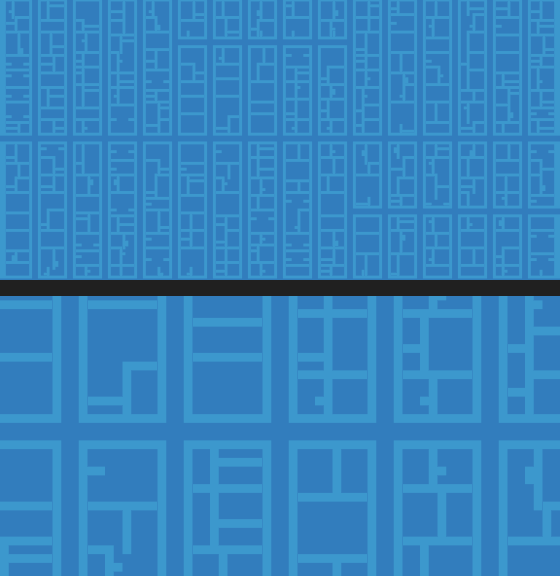
Top: the whole. Bottom: its middle third, enlarged.
A Shadertoy shader for this pattern:

```glsl
vec4 hash4(vec2 p) {
    vec4 q = fract(p.xyxy * vec4(0.1031, 0.1030, 0.0973, 0.1099));
    q += dot(q, q.wzxy + 33.33);
    return fract((q.xxyz + q.yzzw) * q.zywx);
}

// Share of a pixel of width px covered by a box
float box(vec2 p, vec2 lo, vec2 hi, float px) {
    vec2 c = clamp((min(p + px * 0.5, hi) - max(p - px * 0.5, lo)) / px, 0.0, 1.0);
    return c.x * c.y;
}

// Jittered start of a band, in cells below the panel top
float bandStart(float i, float seed) {
    return i < 0.5 ? 0.0 : floor(6.0 * i - 1.0 + 3.0 * hash4(vec2(i, seed)).w);
}

// Bars, dividers, rungs and stubs inside one panel
float partitions(vec2 p, float height, float seed, float px) {
    float ink = 0.0;
    for (float i = 0.0; i < 9.0; i++) {
        float top = bandStart(i, seed);
        float bottom = bandStart(i + 1.0, seed);
        if (top > height - 3.0) break;
        if (bottom > height - 4.0) bottom = height - 1.0;
        vec4 r = hash4(vec2(i + 31.0, seed + 7.0));
        vec4 s = hash4(vec2(i + 67.0, seed + 19.0));
        float divider = 4.0 + floor(3.0 * r.y);
        bool divided = r.x < 0.67;
        bool leftSide = r.z < 0.5;

        // Bar across the band top, sometimes only to the divider
        vec2 span = vec2(2.0, 10.0);
        if (divided && s.x < 0.3) span = leftSide ? vec2(divider, 10.0) : vec2(2.0, divider + 1.0);
        if (top < height - 4.0)
            ink = max(ink, box(p, vec2(span.x, top), vec2(span.y, top + 1.0), px));

        float level = top + 2.0 + floor(s.y * max(bottom - top - 3.0, 1.0));
        if (divided) {
            ink = max(ink, box(p, vec2(divider, top), vec2(divider + 1.0, bottom + 1.0), px));
            // Rung on one side
            vec2 rung = leftSide ? vec2(2.0, divider + 1.0) : vec2(divider, 10.0);
            if (s.z < 0.42)
                ink = max(ink, box(p, vec2(rung.x, level), vec2(rung.y, level + 1.0), px));
            // Short block on the divider
            else if (s.z < 0.8)
                ink = max(ink, box(p, vec2(divider - (leftSide ? 1.0 : 0.0), level),
                    vec2(divider + (leftSide ? 1.0 : 2.0), level + 1.0 + floor(2.0 * s.w)), px));
        } else if (s.z < 0.4) {
            // Stubs from the side walls
            ink = max(ink, box(p, vec2(1.0, level), vec2(4.0, level + 1.0), px));
            if (s.w < 0.6)
                ink = max(ink, box(p, vec2(8.0, level), vec2(11.0, level + 1.0), px));
        }
    }
    return ink;
}

void mainImage(out vec4 fragColor, in vec2 fragCoord) {
    // Cells, 96 to the canvas height, counted from the top
    float px = 96.0 / iResolution.y;
    vec2 p = vec2(fragCoord.x, iResolution.y - fragCoord.y) * px;

    // Sixteen columns in two rows, with one further split in each row
    float column = floor(p.x / 12.0);
    float row = step(47.5, p.y);
    float top = row < 0.5 ? -0.5 : 48.5;
    float bottom = top + 47.0;
    float part = 0.0;
    bool isSplit = row < 0.5 ? column >= 5.0 && column <= 9.0 : column >= 10.0;
    float split = row < 0.5 ? 14.5 : 72.5;
    if (isSplit) {
        part = step(split, p.y);
        if (part < 0.5) bottom = split - 1.0;
        else top = split + 1.0;
    }
    vec2 local = vec2(p.x - 12.0 * column, p.y - top);
    float height = bottom - top;

    // The frame, widened to the canvas edge at both ends
    float left = column < 0.5 ? -1.0 : 1.0;
    float right = column > 14.5 ? 13.0 : 11.0;
    float panel = box(local, vec2(left, 0.0), vec2(right, height), px);
    float inside = box(local, vec2(2.0, 1.0), vec2(10.0, height - 1.0), px);
    float seed = column * 5.0 + row * 101.0 + part * 211.0;
    float ink = max(panel - inside, min(panel, partitions(local, height, seed, px)));

    fragColor = vec4(mix(vec3(0.195, 0.49, 0.74), vec3(0.235, 0.595, 0.805), ink), 1.0);
}
```
